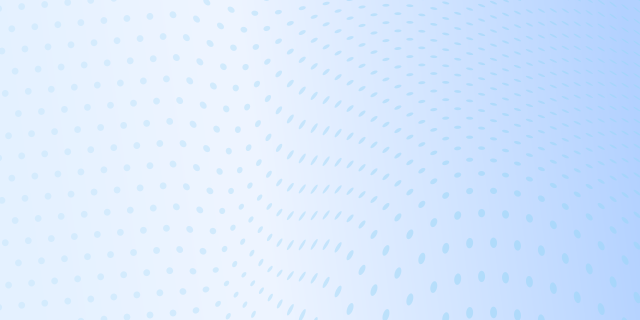
Give the GLSL for this background, as a WebGL 1 fragment shader.

```glsl
precision highp float;
uniform vec2 u_resolution;

#define COLUMN_DENSITY 26.76
#define ROW_DENSITY 15.0
#define CREST_X 1.505
#define CREST_DRIFT 0.3125
#define LEFT_BEND 1.536
#define RIGHT_BEND 0.73
#define DOT_RADII vec2(0.29, 0.16)
#define DOT_COLOR vec3(0.60, 0.84, 0.97)
#define MIST vec3(0.895, 0.945, 1.0)
#define RIDGE vec3(0.930, 0.957, 1.0)
#define SKY vec3(0.83, 0.90, 1.0)
#define AZURE vec3(0.70, 0.82, 1.0)

// Columns lean on the left and stand upright on the right
float columnPhase(vec2 p) {
  float lean = 2.15 * p.y * (1.0 - smoothstep(0.651, 0.911, p.x));
  return (p.x - CREST_X) * COLUMN_DENSITY - lean - 0.845 * max(0.0, 0.651 - p.x);
}

// How far the rows sag on either side of the drifting crest
float rowSag(vec2 p) {
  float crest = CREST_X - CREST_DRIFT * (1.0 - smoothstep(-0.156, 0.625, p.y));
  float d = p.x - crest;
  float left = LEFT_BEND * d * d;
  left *= mix(0.35, 1.0, clamp(p.y / 0.833, 0.0, 1.0)) / (1.0 + left / 1.042);
  return d < 0.0 ? left : RIGHT_BEND * d * d;
}

// Even rows on the left flow into a wave, packed above and open below
float rowPhase(vec2 p) {
  float flatRows = ROW_DENSITY * (p.y + 0.09 * p.x) + 0.6;
  float y = p.y - rowSag(p);
  float waveRows = 16.39 + 8.832 * y - 2.1 * log(1.0 + exp((0.5208 - y) * 13.71));
  return mix(flatRows, waveRows, smoothstep(0.52, 1.094, p.x));
}

vec2 lattice(vec2 p) {
  return vec2(columnPhase(p), rowPhase(p));
}

// Coverage of the staggered dots, with an edge one pixel wide
float dots(vec2 p, float pixel) {
  vec2 phase = lattice(p);
  vec2 cell = fract(0.5 * vec2(phase.x + phase.y, phase.x - phase.y) + 0.5) - 0.5;
  vec2 q = vec2(cell.x + cell.y, cell.x - cell.y) / DOT_RADII;
  float radius = max(length(q), 0.001);
  vec2 stepX = (lattice(p + vec2(pixel, 0.0)) - phase) / DOT_RADII;
  vec2 stepY = (lattice(p + vec2(0.0, pixel)) - phase) / DOT_RADII;
  vec2 slope = vec2(dot(q, stepX), dot(q, stepY)) / radius;
  return clamp(0.5 - (radius - 1.0) / max(length(slope), 0.001), 0.0, 1.0);
}

// Pale slanted ridge, deepening toward the right
vec3 backdrop(vec2 p) {
  float x = p.x - 0.13 * (p.y - 0.5);
  vec3 color = mix(MIST, RIDGE, smoothstep(0.0, 0.78, x));
  color = mix(color, SKY, clamp((x - 0.80) / 0.55, 0.0, 1.0));
  return mix(color, AZURE, clamp((x - 1.35) / 0.65, 0.0, 1.0));
}

void main() {
  // Two units wide, one unit high, measured down from the top
  vec2 uv = gl_FragCoord.xy / u_resolution;
  vec2 p = vec2(2.0 * uv.x, 1.0 - uv.y);
  float strength = mix(0.22, 0.55, smoothstep(0.0, 1.7, p.x));
  float coverage = dots(p, 1.0 / u_resolution.y);
  gl_FragColor = vec4(mix(backdrop(p), DOT_COLOR, strength * coverage), 1.0);
}
```
